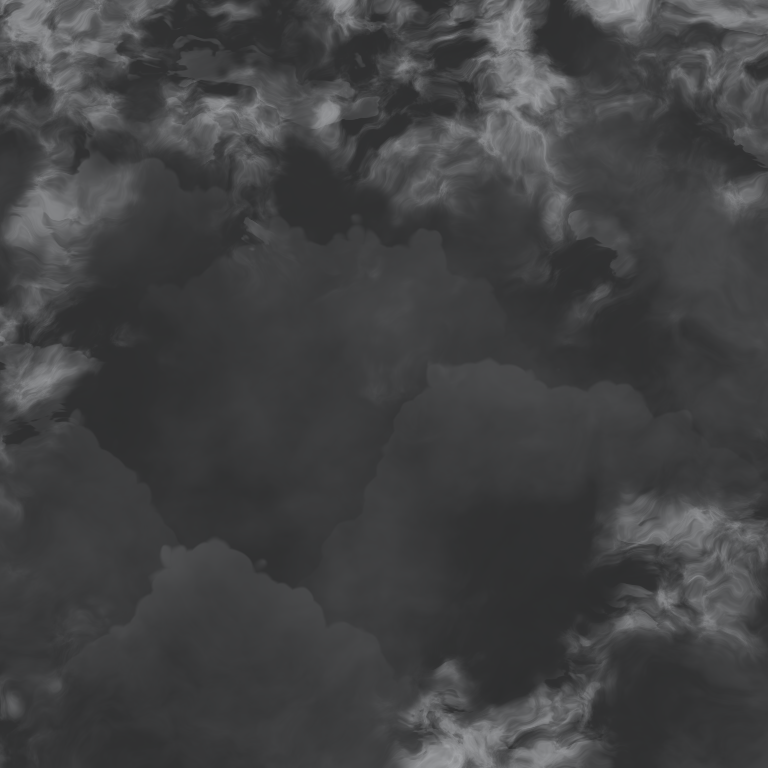
A Shadertoy shader for this texture:

```glsl
// Dark storm clouds: a soft smoky ground, overlapping cumulus banks with
// crisp lobed tops that sink into shadow, and gritty pale wisps with torn
// light gaps gathered around the outer parts of the sky.

#define BODY_TONE 0.240
#define SMOKE_CONTRAST 0.20
#define BANK_COUNT 5
#define BANK_LIGHT 0.072
#define BANK_WIDTH 0.24
#define EDGE_SOFTNESS 0.005
#define WISP_LIGHT 0.46
#define WISP_SCALE 13.0
#define GAP_LIGHT 0.09
#define TINT vec3(0.990, 0.998, 1.015)

float hash(vec2 p) {
    return fract(sin(dot(p, vec2(127.1, 311.7))) * 43758.5453);
}

float noise(vec2 p) {
    vec2 cell = floor(p), f = fract(p);
    f = f * f * f * (f * (f * 6.0 - 15.0) + 10.0);
    float low = mix(hash(cell), hash(cell + vec2(1, 0)), f.x);
    float high = mix(hash(cell + vec2(0, 1)), hash(cell + vec2(1, 1)), f.x);
    return mix(low, high, f.y);
}

// Rotated octaves, normalised to a mean of one half
float fbm(vec2 p, int octaves) {
    float sum = 0.0, weight = 0.5, total = 0.0;
    for (int i = 0; i < octaves; i++) {
        sum += weight * noise(p);
        total += weight;
        weight *= 0.56;
        p = mat2(1.6, 1.2, -1.2, 1.6) * p + 17.3;
    }
    return sum / total;
}

// Distance to the nearest scattered point; its level sets are round lobes
float lobes(vec2 p) {
    vec2 cell = floor(p);
    float nearest = 2.0;
    for (int y = -1; y <= 1; y++)
    for (int x = -1; x <= 1; x++) {
        vec2 c = cell + vec2(x, y);
        vec2 point = c + 0.15 + 0.7 * vec2(hash(c), hash(c + 53.7));
        nearest = min(nearest, length(point - p));
    }
    return nearest;
}

// Paints the cumulus banks from back to front; cover receives their opacity
float paintBanks(vec2 p, float tone, float smoke, out float cover) {
    vec2 warp = vec2(fbm(p * 9.0, 4), fbm(p * 9.0 + 31.0, 4)) - 0.5;
    vec2 q = p + 0.035 * warp;
    float puffs = 0.065 * lobes(q * 12.0) + 0.024 * lobes(q * 34.0 + 5.0);
    cover = 0.0;
    for (int i = 0; i < BANK_COUNT; i++) {
        float n = float(i);
        float offset = p.x - fract(0.12 + 0.3 * n);
        float top = 0.86 - 0.145 * n - 2.4 * offset * offset;
        top += 0.15 * (noise(vec2(p.x * 7.0, n * 9.7)) - 0.5);
        float depth = top - q.y;
        float edge = depth - puffs;
        float reach = offset / BANK_WIDTH + 1.2 * (smoke - 0.5);
        float side = exp(-reach * reach);

        // Shadow behind the rim, then the lit rim fading downwards
        tone -= 0.022 * side * smoothstep(-0.16, 0.0, edge);
        float lit = BANK_LIGHT * exp(-5.5 * max(depth, 0.0)) - 0.022;
        float bankTone = BODY_TONE + lit + 0.16 * (smoke - 0.5);
        float mask = smoothstep(-EDGE_SOFTNESS, EDGE_SOFTNESS, edge);
        mask *= side * exp(-2.2 * max(depth, 0.0));
        tone = mix(tone, bankTone, mask);
        cover = mix(cover, 1.0, mask);
    }
    return tone;
}

// Grainy torn wisps and flat pale gaps, strongest away from the centre
float wisps(vec2 p, float cover) {
    float ring = smoothstep(0.2, 0.58, length(p - vec2(0.37, 0.48)));
    float patches = fbm(p * 4.2 + vec2(8.3, 2.9), 5) + 0.24 * ring - 0.13;
    float mask = smoothstep(0.48, 0.8, patches) * (1.0 - 0.4 * cover);

    vec2 drift = vec2(fbm(p * 7.0 + 3.1, 4), fbm(p * 7.0 + 44.0, 4)) - 0.5;
    vec2 q = mat2(0.92, -0.55, 0.4, 1.25) * p + 0.16 * drift;
    float grain = fbm(q * WISP_SCALE, 6);
    float ridges = 1.0 - abs(2.0 * fbm(q * WISP_SCALE * 2.1 + 9.0, 5) - 1.0);
    float grit = smoothstep(0.32, 0.8, grain) * (0.35 + 0.75 * ridges * ridges);

    float gapField = fbm(vec2(p.x * 5.0, p.y * 9.0) + 0.7 * drift + 61.0, 6);
    float gap = smoothstep(0.6, 0.625, gapField) * smoothstep(0.1, 0.5, mask);
    float dapple = 0.11 * (grain - 0.5) * (0.25 + 0.75 * ring);
    return WISP_LIGHT * mask * grit + GAP_LIGHT * gap + dapple - 0.02 * mask;
}

void mainImage(out vec4 fragColor, in vec2 fragCoord) {
    vec2 p = fragCoord / iResolution.xy;

    // Soft ground
    float smoke = fbm(p * 3.1 + vec2(4.7, 1.3), 6);
    float tone = BODY_TONE + SMOKE_CONTRAST * (smoke - 0.5);

    // Clouds, then wisps
    float cover;
    tone = paintBanks(p, tone, smoke, cover);
    tone += wisps(p, cover);

    // Compress the deepest shadows and the brightest flecks
    tone = max(tone, 0.195 + 0.25 * (tone - 0.195));
    tone = min(tone, 0.5 + 0.5 * (tone - 0.5));
    fragColor = vec4(tone * TINT, 1.0);
}
```
